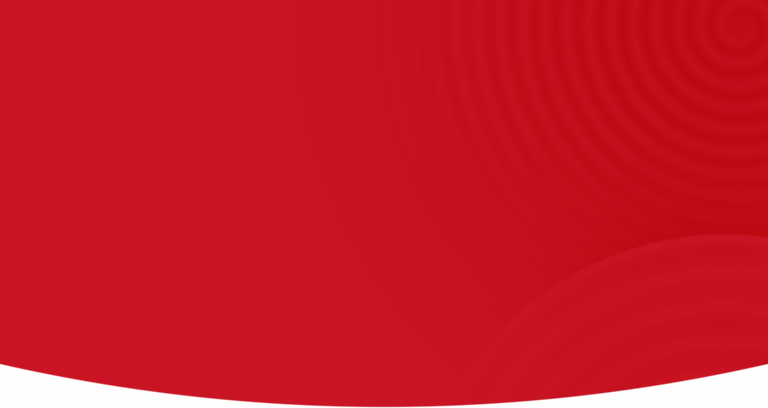
A Shadertoy shader for this background:

```glsl
// Red backdrop with spiral ripples, a rippled lower disc and a curved white base.

const float TAU = 6.2831853;
const vec3 RED = vec3(0.785, 0.078, 0.138);
const vec3 DEEP_RED = vec3(0.735, 0.030, 0.062);
const vec3 WHITE = vec3(1.0, 0.995, 0.995);

// Spiral wave with crests spaced evenly along the radius.
float spiralWave(vec2 p) {
    float turn = atan(-p.y, -p.x) / TAU;
    return cos(TAU * (length(p) / 0.0543 + turn + 0.1));
}

void mainImage(out vec4 fragColor, in vec2 fragCoord) {
    // Height is one unit; horizontal positions follow the canvas width.
    float aspect = iResolution.x / iResolution.y;
    vec2 uv = fragCoord / iResolution.y;
    uv.x *= 1.8824 / aspect;
    float pixel = 1.0 / iResolution.y;

    // Base tone deepens towards the upper right.
    vec2 p = uv - vec2(1.819, 0.934);
    float r = length(p);
    float depth = 0.64 * (1.0 - smoothstep(0.15, 1.12, r));

    // Spiral ripples fade outwards and towards the lower disc.
    float fade = 1.0 - smoothstep(0.3, 1.1, r);
    fade *= mix(0.35, 1.0, smoothstep(0.4, 0.78, uv.y));
    depth -= 0.27 * fade * spiralWave(p) * smoothstep(0.0, 0.06, r);

    // Soft outer rim of the ripples.
    depth += 0.07 * (1.0 - smoothstep(1.09, 1.12, r));

    // Shadow resting above the lower disc.
    vec2 q = uv - vec2(1.777, -0.324);
    float d = length(q) - 0.75;
    float side = smoothstep(1.15, 1.65, uv.x);
    depth += 0.40 * side * exp(-max(d, 0.0) * 12.0);

    // Lower disc: a bright lip and broad ripples inside.
    float ripple = 0.5 + 0.5 * cos(TAU * (d + 0.012) / 0.083);
    float discDepth = 0.32 - 0.26 * ripple;
    discDepth += 0.12 * exp(-pow((d + 0.03) / 0.012, 2.0));
    discDepth *= mix(0.25, 1.0, side);
    float disc = 1.0 - smoothstep(-0.004, 0.004, d);
    depth = mix(depth, discDepth, disc);

    vec3 color = mix(RED, DEEP_RED, clamp(depth, 0.0, 1.15));

    // White base below a wide shallow arc.
    float arc = length(uv - vec2(0.9412, 4.2565)) - 4.254;
    color = mix(color, WHITE, smoothstep(-pixel, pixel, arc));

    fragColor = vec4(color, 1.0);
}
```
